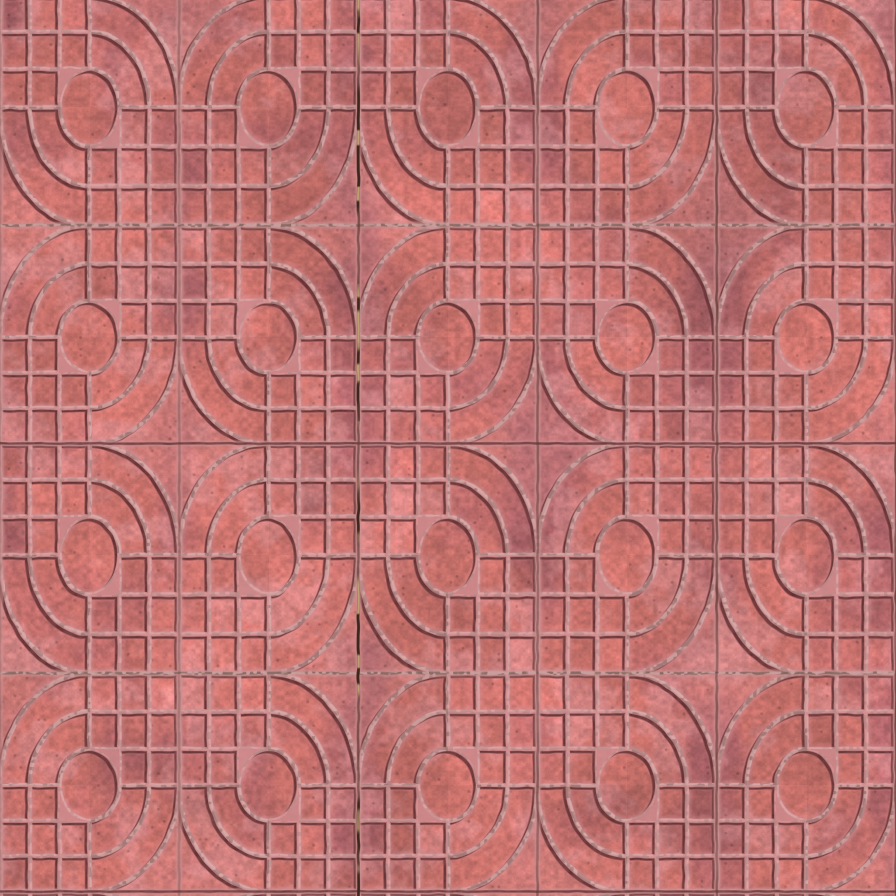
Give the GLSL for this texture, as a three.js fragment shader.

```glsl
// Red cast paving: five by four blocks of raised rings and squares, alternately mirrored.
varying vec2 vUv;

float hash(vec2 p) {
  return fract(sin(dot(p, vec2(127.1, 311.7))) * 43758.5453);
}

float noise(vec2 p) {
  vec2 i = floor(p), f = fract(p);
  f = f * f * (3.0 - 2.0 * f);
  return mix(mix(hash(i), hash(i + vec2(1.0, 0.0)), f.x),
             mix(hash(i + vec2(0.0, 1.0)), hash(i + 1.0), f.x), f.y);
}

float fbm(vec2 p) {
  float sum = 0.0, amplitude = 0.5;
  for (int i = 0; i < 4; i++) {
    sum += amplitude * noise(p);
    p = p * 2.03 + 17.3;
    amplitude *= 0.5;
  }
  return sum / 0.9375;
}

// Positive in the two quadrants of a block that hold squares, negative where rings run.
float squareSide(vec2 grid) {
  vec2 id = floor(grid), p = fract(grid) - 0.5;
  return p.x * p.y * (1.0 - 2.0 * mod(id.x + id.y, 2.0));
}

// The raised corners between a disc and its surrounding square.
bool isCorner(vec2 grid) {
  vec2 p = fract(grid) - 0.5, q = abs(p);
  return squareSide(grid) > 0.0 && max(q.x, q.y) < 1.0 / 6.0 && length(p) > 1.0 / 6.0;
}

// Distance to the nearest ridge, in canvas units.
float ridgeDistance(vec2 uv) {
  vec2 grid = uv * vec2(5.0, 4.0), size = vec2(0.2, 0.25);
  if (isCorner(grid)) return 0.0;
  vec2 p = fract(grid) - 0.5, q = abs(p);
  float r = max(length(p), 0.001);
  bool squares = squareSide(grid) > 0.0;
  float ring = squares ? 1.0 : clamp(floor(r * 6.0 + 0.5), 1.0, 3.0);
  float d = abs(r - ring / 6.0) / length(p / (r * size));
  if (r > 1.0 / 6.0) {
    vec2 line = squares ? abs(q - floor(q * 6.0 + 0.5) / 6.0) : q;
    line *= size;
    d = min(d, min(line.x, line.y));
  }
  return d;
}

float ridge(vec2 uv) {
  return 1.0 - smoothstep(0.0010, 0.0034, ridgeDistance(uv));
}

void main() {
  // Rows are slightly uneven in height, and edges waver
  vec2 uv = vUv;
  uv.y -= 0.002 + 0.0046 * cos(12.566 * (1.0 - vUv.y) - 0.785);
  uv += 0.0012 * (vec2(noise(vUv * 90.0), noise(vUv * 90.0 + 40.0)) - 0.5);
  vec2 grid = uv * vec2(5.0, 4.0);
  vec2 p = fract(grid) - 0.5, q = abs(p);
  bool squares = squareSide(grid) > 0.0;
  float blotch = fbm(vUv * vec2(15.0, 12.0));
  float grain = fbm(vUv * 190.0);

  // Clay faces, mauve towards the block sides
  vec3 clay = vec3(0.78, 0.44, 0.415);
  vec3 mauve = vec3(0.66, 0.38, 0.40);
  vec3 pink = vec3(0.84, 0.56, 0.57);
  float nearSeam = smoothstep(0.2, 0.5, q.x);
  vec3 color = mix(clay, mauve, clamp(nearSeam * 0.6 + (blotch - 0.52) * 2.4, 0.0, 1.0));
  color = mix(color, pink, 0.5 * smoothstep(0.5, 0.72, fbm(vUv * 27.0 + 9.0)));
  color *= 0.88 + 0.26 * fbm(vUv * 9.0 + 31.0);
  if (squares) color *= 0.94 + 0.12 * hash(floor(grid * 6.0));
  else if (length(p) > 0.5) color = mix(color, pink, 0.25);
  color *= 0.84 + 0.32 * grain;

  // Faint pits
  vec2 pit = vUv * 150.0;
  float pitShape = 1.0 - smoothstep(0.05, 0.4, length(fract(pit) - 0.5));
  color *= 1.0 - 0.18 * pitShape * step(0.97, hash(floor(pit)));

  // Ridges lit from the upper right, with a shadow on the lower left
  float raised = ridge(uv);
  float shadow = ridge(uv + vec2(0.0031, 0.0029)) * (1.0 - raised);
  float lit = raised * (1.0 - ridge(uv + vec2(0.0022, 0.0020)));
  float glow = 1.0 - smoothstep(0.002, 0.0085, ridgeDistance(uv));
  color = mix(color, pink, 0.42 * glow);
  color = mix(color, vec3(0.40, 0.20, 0.21), shadow * (0.7 + 0.4 * grain));
  float dust = smoothstep(0.3, 0.7, noise(vUv * 260.0));
  vec3 gray = vec3(0.78, 0.63, 0.62);
  vec3 worn = mix(pink, gray, squares ? 0.2 + 0.4 * dust : 0.9);
  worn = mix(worn, vec3(0.56, 0.42, 0.41), (squares ? 0.35 : 0.75) * dust);
  if (isCorner(grid)) worn = mix(color, vec3(0.80, 0.54, 0.55), 0.8);
  color = mix(color, worn, raised * 0.9);
  color = mix(color, vec3(0.88, 0.68, 0.68), lit * (0.65 - 0.35 * dust));

  // Joints between blocks: pale shoulders around a dark, uneven gap
  vec2 joint = floor(grid + 0.5);
  vec2 gap = abs(grid - joint) * vec2(0.2, 0.25);
  vec2 shoulder = 1.0 - smoothstep(0.0018, 0.0055, gap);
  vec2 core = 1.0 - smoothstep(0.0004, 0.0024, gap);
  color = mix(color, vec3(0.79, 0.56, 0.56), 0.6 * max(shoulder.x, shoulder.y));
  float evenRow = 1.0 - mod(joint.y, 2.0);
  vec3 rowColor = mix(mix(gray, vec3(0.50, 0.40, 0.37), dust), vec3(0.42, 0.22, 0.23), evenRow);
  color = mix(color, rowColor, core.y * (0.65 + 0.35 * grain));
  float wear = noise(vec2(joint.x * 13.0, vUv.y * 24.0));
  float deep = joint.x == 2.0 ? 1.0 : 0.25 + 0.13 * joint.x;
  color = mix(color, vec3(0.38, 0.22, 0.21), core.x * deep * (0.6 + 0.4 * wear));

  // Sandy fill and dark hollows in the widest joint
  if (joint.x == 2.0) {
    float sand = smoothstep(0.4, 0.65, noise(vec2(3.0, vUv.y * 65.0)));
    vec3 fill = mix(vec3(0.24, 0.15, 0.11), vec3(0.74, 0.62, 0.44), sand);
    color = mix(color, fill, core.x * smoothstep(0.25, 0.6, wear));
  }

  gl_FragColor = vec4(color, 1.0);
}
```
